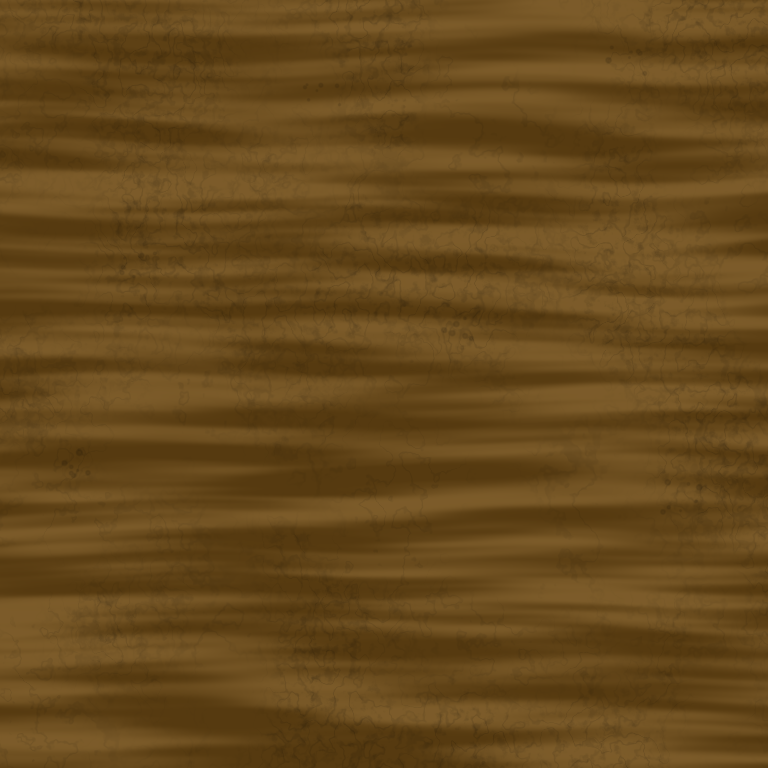
This texture is drawn by a WebGL 2 fragment shader. Its source:

```glsl
#version 300 es
precision highp float;
// Brown wood grain with soft horizontal streaks, faint veins and small pit clusters.

#define DARK_WOOD vec3(0.338, 0.228, 0.062)
#define LIGHT_WOOD vec3(0.486, 0.358, 0.163)
#define STREAK_SCALE vec2(2.7, 29.0)
#define STREAK_SPREAD 0.47
#define BEND 0.024
#define VEIN_WIDTH 0.11
#define VEIN_DEPTH 0.10
#define MOTTLE_DEPTH 0.11
#define PIT_GRID 4.0
#define PIT_CHANCE 0.42
#define PIT_DEPTH 0.17

uniform vec2 u_resolution;
out vec4 fragColor;

vec2 hash2(vec2 p) {
    vec3 q = fract(vec3(p.xyx) * vec3(0.1031, 0.1030, 0.0973));
    q += dot(q, q.yzx + 33.33);
    return fract((q.xx + q.yz) * q.zy);
}

vec2 gradientAt(vec2 cell) {
    float angle = 6.28318 * hash2(cell + 71.0).x;
    return vec2(cos(angle), sin(angle));
}

float noise(vec2 p) {
    vec2 i = floor(p), f = p - i;
    vec2 w = f * f * f * (f * (f * 6.0 - 15.0) + 10.0);
    vec2 e = vec2(1.0, 0.0);
    float low = mix(dot(gradientAt(i), f), dot(gradientAt(i + e.xy), f - e.xy), w.x);
    float high = mix(dot(gradientAt(i + e.yx), f - e.yx), dot(gradientAt(i + e.xx), f - e.xx), w.x);
    return mix(low, high, w.y);
}

float fbm(vec2 p) {
    float sum = 0.0, amp = 1.0;
    for (int i = 0; i < 4; i++) {
        sum += amp * noise(p);
        p = p * 2.03 + 17.3;
        amp *= 0.5;
    }
    return sum;
}

// Long streaks of several thicknesses, gently bent across the canvas
float streaks(vec2 p) {
    p.y += BEND * noise(p * vec2(2.2, 5.0) + 4.7);
    vec2 q = p * STREAK_SCALE;
    float s = 0.95 * noise(q + 9.4);
    s += 0.5 * noise(q * vec2(1.5, 2.0) + 31.2);
    s += 0.2 * noise(q * vec2(2.2, 3.7) + 14.6);
    s += 0.55 * noise(q * vec2(0.7, 0.35) + 52.8);
    return smoothstep(-STREAK_SPREAD, STREAK_SPREAD, s);
}

// Jagged wandering lines along the zero crossings of warped noise
float veins(vec2 p, vec2 scale) {
    vec2 warp = vec2(fbm(p * 24.0 + 3.1), fbm(p * 24.0 + 47.6));
    float n = noise(p * scale + 0.8 * warp + 20.0);
    return 1.0 - smoothstep(0.0, VEIN_WIDTH, abs(n));
}

// Scattered groups of small round or upright pits
float pits(vec2 p) {
    float cover = 0.0, soft = 1.2 / u_resolution.y;
    vec2 cell = floor(p * PIT_GRID);
    vec2 trait = hash2(cell + 13.0);
    if (trait.x > PIT_CHANCE) return 0.0;
    vec2 center = (cell + 0.25 + 0.5 * hash2(cell + 5.0)) / PIT_GRID;
    vec2 stretch = vec2(1.0, trait.y > 0.9 ? 0.35 : 1.0);
    for (int i = 0; i < 7; i++) {
        vec2 r = hash2(cell * 9.0 + float(i) * 3.7 + 80.0);
        vec2 offset = (r - 0.5) * vec2(0.052, 0.046);
        float radius = mix(0.0012, 0.0044, fract(r.x * 7.3 + r.y * 5.1));
        float d = length((p - center - offset) * stretch) - radius;
        float rim = 0.65 + 0.35 * smoothstep(-radius, 0.0, d);
        cover = max(cover, rim * (1.0 - smoothstep(-soft, soft, d)));
    }
    return cover;
}

void main() {
    vec2 p = gl_FragCoord.xy / u_resolution.y;
    vec3 color = mix(DARK_WOOD, LIGHT_WOOD, streaks(p));

    // Worn patches hold the veins and the mottling
    float patches = smoothstep(-0.25, 0.4, fbm(p * vec2(4.6, 3.0) + 11.5));
    float coarse = veins(p, vec2(13.0, 6.0)) * smoothstep(-0.2, 0.25, noise(p * 7.0 + 60.0));
    float fine = veins(p + 3.0, vec2(44.0, 34.0)) * patches;
    float mottle = smoothstep(0.0, 0.6, fbm(p * 62.0 + 8.0)) * patches;
    color *= 1.0 - VEIN_DEPTH * max(0.75 * coarse, fine) - MOTTLE_DEPTH * mottle;

    color *= 1.0 - PIT_DEPTH * pits(p);
    fragColor = vec4(color, 1.0);
}
```
